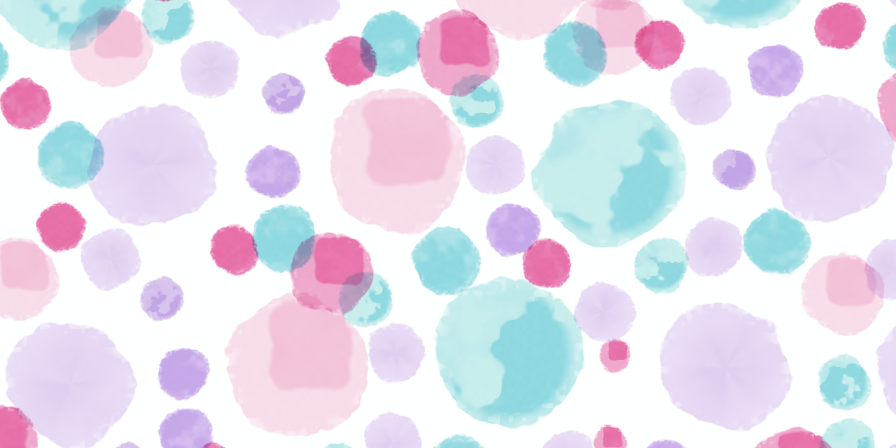
Reproduce this pattern procedurally as a Shadertoy shader.

```glsl
// Scattered translucent watercolour dots in lavender, pink, teal and magenta on white.

struct Dot { float radius; int style; vec3 light; vec3 dark; };

const int WASH = 0, SQUARE = 1, PATCH = 2, SOLID = 3;

const vec3 PALE_LAVENDER = vec3(0.93, 0.88, 0.97), LAVENDER = vec3(0.88, 0.81, 0.94);
const vec3 PALE_PINK = vec3(0.975, 0.865, 0.92), PINK = vec3(0.955, 0.76, 0.85);
const vec3 PALE_TEAL = vec3(0.79, 0.93, 0.93), TEAL = vec3(0.57, 0.85, 0.88);
const vec3 PALE_PURPLE = vec3(0.85, 0.77, 0.93), PURPLE = vec3(0.77, 0.65, 0.90);
const vec3 ROSE = vec3(0.94, 0.66, 0.80), MAGENTA = vec3(0.91, 0.44, 0.66);

float hash(vec2 p) {
    return fract(sin(dot(p, vec2(127.1, 311.7))) * 43758.5453);
}

float noise(vec2 p) {
    vec2 i = floor(p), f = fract(p);
    f = f * f * (3.0 - 2.0 * f);
    return mix(mix(hash(i), hash(i + vec2(1, 0)), f.x),
               mix(hash(i + vec2(0, 1)), hash(i + vec2(1, 1)), f.x), f.y);
}

float fbm(vec2 p) {
    float sum = 0.0, amp = 0.57;
    for (int i = 0; i < 3; i++) {
        sum += amp * noise(p);
        p = p * 2.1 + 17.3;
        amp *= 0.5;
    }
    return sum;
}

Dot bigDot(float pick) {
    if (pick < 0.5) return Dot(0.142, WASH, PALE_LAVENDER, LAVENDER);
    if (pick < 1.5) return Dot(0.156, SQUARE, PALE_PINK, PINK);
    return Dot(0.162, PATCH, PALE_TEAL, TEAL);
}

Dot smallDot(float u) {
    if (u < 0.18) return Dot(0.073, SOLID, vec3(0.68, 0.89, 0.91), TEAL);
    if (u < 0.36) return Dot(0.066, WASH, PALE_LAVENDER, LAVENDER);
    if (u < 0.52) return Dot(0.055, SOLID, vec3(0.92, 0.53, 0.73), MAGENTA);
    if (u < 0.65) return Dot(0.060, PATCH, PALE_TEAL, TEAL);
    if (u < 0.74) return Dot(0.059, SOLID, vec3(0.84, 0.74, 0.94), vec3(0.78, 0.66, 0.91));
    if (u < 0.81) return Dot(0.092, SQUARE, PALE_PINK, PINK);
    if (u < 0.88) return Dot(0.092, SQUARE, ROSE, MAGENTA);
    if (u < 0.94) return Dot(0.036, SQUARE, ROSE, MAGENTA);
    return Dot(0.047, PATCH, PALE_PURPLE, PURPLE);
}

// How strongly the dark pigment covers the light one; q is in dot radii
float pigment(int style, vec2 q, vec2 seed) {
    float cloud = fbm(q * 1.8 + seed);
    if (style == WASH) {
        float wedge = noise(normalize(q + 0.001) * 2.5 + seed);
        return 0.65 * smoothstep(1.1, 0.0, length(q)) * (0.5 + wedge) + 0.5 * cloud;
    }
    if (style == SQUARE) {
        vec2 side = abs(q - vec2(0.18, 0.3)) - 0.36;
        float box = length(max(side, 0.0)) - 0.22 + 0.25 * (cloud - 0.5);
        return smoothstep(0.05, -0.05, box) * (0.75 + 0.4 * cloud);
    }
    if (style == PATCH) {
        float field = 1.5 * (cloud - 0.5) + dot(q, vec2(0.42, -0.36));
        float rim = smoothstep(0.98, 0.75, length(q));
        return smoothstep(-0.05, 0.09, field) * rim * (0.8 + 0.3 * noise(q * 9.0))
             + 0.7 * smoothstep(0.35, 0.8, cloud) * 0.6;
    }
    return smoothstep(0.15, 0.55, cloud) * smoothstep(1.05, 0.8, length(q));
}

// Multiplicative tint of one dot at offset v from its centre
vec3 dotTint(vec2 v, Dot d, vec2 seed) {
    vec2 q = v / d.radius;
    if (length(q) > 1.25) return vec3(1.0);

    // Wobbly outline with a soft antialiased edge
    float wobble = 0.2 * (noise(q * 1.6 + seed) - 0.5) + 0.07 * (noise(q * 6.0 + seed) - 0.5);
    float edge = length(q) - 1.0 + wobble + 0.03 * (noise(q * 15.0 + seed) - 0.5);
    float soft = max(0.003, 0.8 / iResolution.y);
    float mask = smoothstep(soft, -soft, edge * d.radius);

    // Dry speckles near the rim
    float speckle = smoothstep(0.55, 0.75, noise(q * 11.0 + seed)) * smoothstep(-0.2, 0.0, edge);
    vec3 paint = mix(d.light, d.dark, clamp(pigment(d.style, q, seed), 0.0, 1.0));
    return mix(vec3(1.0), paint, mask * (1.0 - 0.4 * speckle));
}

void mainImage(out vec4 fragColor, in vec2 fragCoord) {
    vec2 p = fragCoord / iResolution.y + vec2(0.12, 0.27);
    vec2 pitch = vec2(0.5, 0.45);
    vec2 home = floor(p / pitch);
    vec3 color = vec3(0.995, 1.0, 1.0);

    // Staggered rows of big dots, five small ones in the gaps around each
    for (int j = -1; j <= 1; j++)
    for (int i = -1; i <= 1; i++) {
        vec2 id = home + vec2(i, j);
        vec2 centre = (id + vec2(0.5 * mod(id.y, 2.0), 0.0)) * pitch;
        for (int k = 0; k < 6; k++) {
            float n = float(k);
            vec2 seed = 40.0 * vec2(hash(id + n * 7.3), hash(id.yx + n * 3.7 + 11.0));
            vec2 jitter = (fract(seed) - 0.5) * 0.08;
            Dot d = bigDot(mod(mod(id.x + 3.0 * id.y, 7.0), 3.0));
            vec2 site = vec2(0.0);
            if (k > 0) {
                d = smallDot(fract(0.618 * id.x + 0.414 * id.y + 0.27 * n));
                float a = (n - 1.0) * 0.7854;
                site = vec2(0.25 * cos(a * 0.667), 0.29 * sin(a * 0.667));
                if (k > 3) site = vec2(0.125 - 0.125 * (n - 3.0), 0.3 - 0.07 * (n - 4.0));
            }
            color *= dotTint(p - centre - site - jitter, d, seed);
        }
    }

    // Faint paper grain on the painted areas
    float grain = noise(p * 110.0) - 0.5;
    color += 0.03 * grain * (1.0 - min(color.r, color.g));
    fragColor = vec4(clamp(color, 0.0, 1.0), 1.0);
}
```
